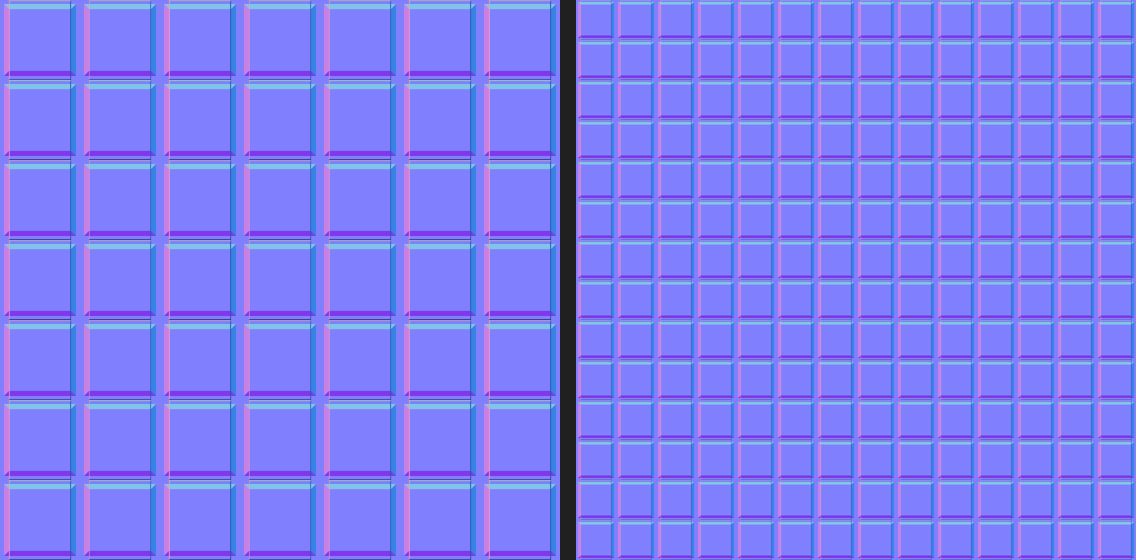
Left: one tile. Right: repeated 2 by 2.
Give the GLSL for this texture map, as a three.js fragment shader.

```glsl
// Tangent-space normal map of a 7 by 7 grid of raised square tiles.
// Each tile has four mitred bevels, one flat colour per facing direction;
// hairline seams follow the bevel ridges and the middle of the grooves.

varying vec2 vUv;

const float GRID = 7.0;          // tiles across and up
const float OUTER = 0.449;       // half size of a tile, in cells
const float INNER = 0.384;       // half size of its flat top
const float SOFT = 0.006;        // half width of a smoothed edge
const float HAIR = 0.0068;       // half width of a hairline

const vec3 FLAT = vec3(0.50, 0.50, 1.00);
const vec3 FACE_UP = vec3(0.50, 0.77, 0.91);
const vec3 FACE_DOWN = vec3(0.50, 0.22, 0.92);
const vec3 FACE_LEFT = vec3(0.79, 0.50, 0.90);
const vec3 FACE_RIGHT = vec3(0.22, 0.51, 0.90);

const vec3 RIDGE_LIGHT = vec3(0.95, 0.62, 0.74);
const vec3 RIDGE_DARK = vec3(0.13, 0.34, 0.66);
const vec3 SEAM_DARK = vec3(0.22, 0.20, 0.46);
const vec3 SEAM_TAN = vec3(0.70, 0.60, 0.72);
const vec3 SEAM_GREEN = vec3(0.58, 0.82, 0.66);

float hash(float n) {
  return fract(sin(n * 12.99 + 4.13) * 437.58);
}

// 1 where d is below zero, 0 above, with a smooth edge
float inside(float d) {
  return 1.0 - smoothstep(-SOFT, SOFT, d);
}

float hairline(float d) {
  return inside(abs(d) - HAIR);
}

// Colour of the bevel that faces away from the tile centre at p
vec3 bevelColour(vec2 p) {
  vec3 side = mix(FACE_LEFT, FACE_RIGHT, step(0.0, p.x));
  vec3 cap = mix(FACE_DOWN, FACE_UP, step(0.0, p.y));
  return mix(side, cap, inside(abs(p.x) - abs(p.y)));
}

vec3 tileColour(vec2 p) {
  float square = max(abs(p.x), abs(p.y));
  float bevel = inside(square - OUTER) * (1.0 - inside(square - INNER));
  return mix(FLAT, bevelColour(p), bevel);
}

// Vertical hairlines along both ridges, varying a little by column
vec3 addRidges(vec3 colour, float x, float column) {
  float wear = hash(column);
  colour = mix(colour, RIDGE_LIGHT, hairline(x + INNER) * mix(0.45, 0.90, wear));
  return mix(colour, RIDGE_DARK, hairline(x - INNER) * mix(0.65, 0.90, wear));
}

// Paired dark and light hairlines in the groove, tinted by row
vec3 addSeam(vec3 colour, float x, float y, float row) {
  float span = inside(abs(x) - INNER);
  float tint = hash(row + 11.0);
  vec3 light = mix(SEAM_TAN, SEAM_GREEN, tint);
  colour = mix(colour, light, hairline(y + 0.009) * span * 0.85);
  return mix(colour, SEAM_DARK, hairline(y - 0.006) * span * mix(0.85, 0.60, tint));
}

void main() {
  vec2 cell = vUv * GRID;
  vec2 p = fract(cell) - 0.5;

  // Grooves are centred on cell borders, so their rows wrap half a cell off
  float grooveY = fract(cell.y + 0.5) - 0.5;
  float row = mod(floor(cell.y + 0.5), GRID);
  float column = mod(floor(cell.x), GRID);

  vec3 colour = tileColour(p);
  colour = addRidges(colour, p.x, column);
  colour = addSeam(colour, p.x, grooveY, row);
  gl_FragColor = vec4(colour, 1.0);
}
```
